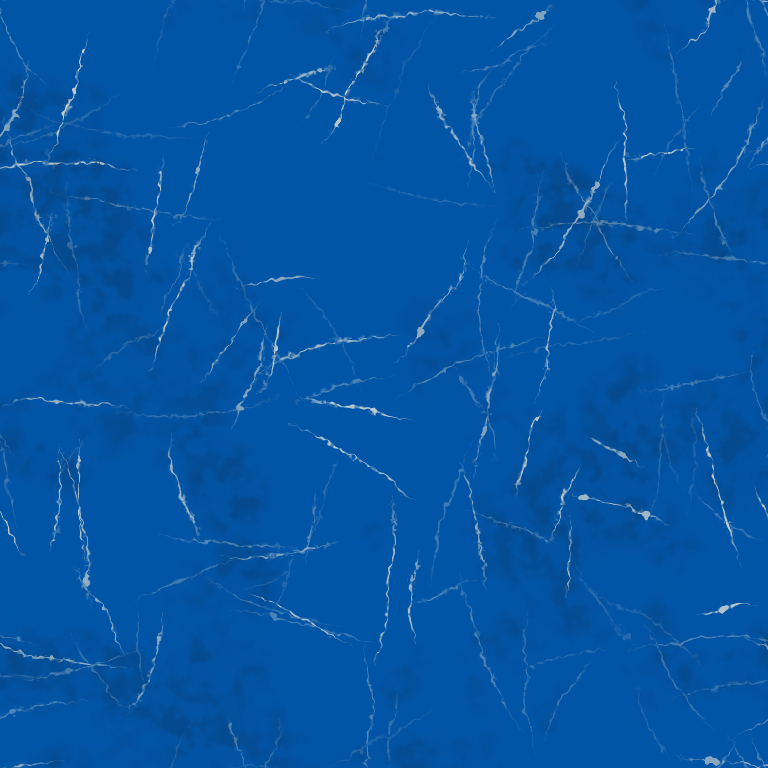
A WebGL 1 fragment shader for this texture:

```glsl
precision highp float;
// Saturated blue painted surface with fine, pale, beaded scratches.
uniform vec2 u_resolution;

float hash(vec2 p) {
  vec3 q = fract(p.xyx * 0.1031);
  q += dot(q, q.yzx + 33.33);
  return fract((q.x + q.y) * q.z);
}

vec4 hash4(float n) {
  vec4 q = fract(n * vec4(0.1031, 0.1030, 0.0973, 0.1099));
  q += dot(q, q.wzxy + 33.33);
  return fract((q.xxyz + q.yzzw) * q.zywx);
}

float noise(vec2 p) {
  vec2 i = floor(p), f = fract(p);
  f = f * f * (3.0 - 2.0 * f);
  return mix(mix(hash(i), hash(i + vec2(1, 0)), f.x),
             mix(hash(i + vec2(0, 1)), hash(i + vec2(1, 1)), f.x), f.y);
}

float fbm(vec2 p) {
  float sum = 0.0, amp = 0.53;
  for (int i = 0; i < 4; i++) {
    sum += amp * noise(p);
    p = mat2(1.6, 1.2, -1.2, 1.6) * p + 17.0;
    amp *= 0.5;
  }
  return sum;
}

// Solid inside the radius, smoothed over the given softness
float cover(float dist, float radius, float soft) {
  return 1.0 - smoothstep(radius - soft, radius + soft, dist);
}

void main() {
  vec2 uv = gl_FragCoord.xy / u_resolution.y;
  float soft = 0.7 / u_resolution.y;

  // Blue ground with dim, grainy stains
  float stain = smoothstep(0.48, 0.72, fbm(uv * 7.0 + 3.0));
  float grain = smoothstep(0.38, 0.7, fbm(uv * 55.0));
  vec3 color = mix(vec3(0.005, 0.332, 0.655), vec3(0.02, 0.29, 0.56), stain * (0.2 + 0.8 * grain));

  // Shared roughness: wander, line breaks, chips and ragged bead rims
  float fine = noise(uv * 150.0), rim = noise(uv * 240.0 + 40.0);
  vec2 wander = 0.010 * vec2(noise(uv * 25.0), noise(uv * 25.0 + 70.0)) - 0.005;
  wander += 0.005 * vec2(fine, noise(uv * 150.0 + 90.0)) - 0.0025;
  float breaks = mix(0.35, 1.0, smoothstep(0.15, 0.55, rim));
  float clumps = smoothstep(0.5, 0.8, noise(uv * 35.0 + 20.0));
  float chips = 0.8 * clumps * smoothstep(0.6, 0.75, noise(uv * 300.0));
  float ragged = 0.005 * (rim - 0.5);

  // Scratches from the four nearest cells of a wrapping 4 by 4 grid
  vec2 p = (uv + wander) * 4.0;
  vec2 corner = floor(uv * 4.0 - 0.5);
  float ink = 0.0;
  for (int c = 0; c < 4; c++) {
    vec2 cell = corner + vec2(mod(float(c), 2.0), floor(float(c) / 2.0));
    vec2 wrapped = mod(cell, 4.0);
    for (int k = 0; k < 8; k++) {
      float id = (wrapped.x + wrapped.y * 4.0) * 8.0 + float(k) + 1.0;
      vec4 place = hash4(id);
      float halfLen = mix(0.04, 0.118, place.w);
      vec2 d = (p - cell - place.xy) / 4.0;
      if (dot(d, d) < halfLen * halfLen) {
        vec4 rnd = hash4(id + 211.0);

        // Steep directions are more common than shallow ones
        float spread = place.z * 2.0 - 1.0;
        float angle = rnd.z < 0.6 ? 1.571 + spread * 0.65 : spread * 0.6;
        vec2 dir = vec2(cos(angle), sin(angle));
        vec2 q = vec2(dot(d, dir), dot(d, vec2(-dir.y, dir.x)));
        q.y += (rnd.y - 0.5) * 0.3 * q.x * q.x / halfLen;
        float strength = rnd.x > 0.64 ? mix(0.65, 1.0, rnd.w) : mix(0.13, 0.42, rnd.w);
        float taper = 1.0 - smoothstep(0.45, 1.0, abs(q.x) / halfLen);

        // Broken core line with chipped flecks beside it
        float mark = breaks * cover(abs(q.y), 0.0004 + 0.0013 * fine * taper, soft);
        mark = max(mark, chips * cover(abs(q.y), 0.003, 0.003));
        mark *= mix(0.3, 1.0, taper);

        // Two ragged beads strung along the line
        vec2 along = (fract(rnd.yw * 17.0) - 0.5) * 1.6 * halfLen;
        vec2 size = fract(rnd.xz * 29.0);
        vec2 radius = 0.0006 + 0.0058 * size * size * size * sqrt(strength);
        float first = length(vec2(0.85 * (q.x - along.x), 1.1 * q.y)) + ragged;
        float second = length(vec2(0.85 * (q.x - along.y), 1.1 * q.y)) + ragged;
        float beads = max(cover(first, radius.x, soft), cover(second, radius.y, soft));
        ink = max(ink, max(mark, 0.95 * beads) * strength);
      }
    }
  }
  color = mix(color, vec3(0.79, 0.82, 0.81), ink);
  gl_FragColor = vec4(color, 1.0);
}
```
